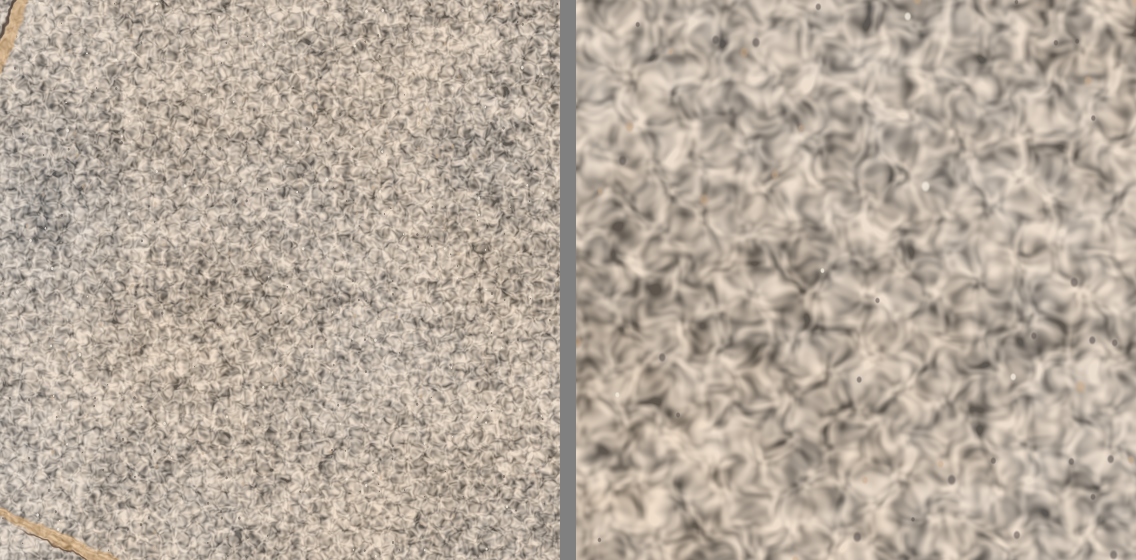
Left, the full canvas; right, a detail of the centre.
Give the GLSL for this texture, as a three.js fragment shader.

```glsl
// Weathered grey-beige granite slab with fine mineral grain and sandy seams in two corners.
varying vec2 vUv;

float hash(vec2 p) {
  vec3 q = fract(p.xyx * vec3(0.1031, 0.1030, 0.0973));
  q += dot(q, q.yzx + 33.33);
  return fract((q.x + q.y) * q.z);
}

vec2 gradientAt(vec2 cell) {
  float angle = 6.2832 * hash(cell);
  return vec2(cos(angle), sin(angle));
}

float gradientNoise(vec2 p) {
  vec2 i = floor(p), f = fract(p);
  vec2 u = f * f * f * (f * (f * 6.0 - 15.0) + 10.0);
  vec2 e = vec2(1.0, 0.0);
  float low = mix(dot(gradientAt(i), f), dot(gradientAt(i + e), f - e), u.x);
  float high = mix(dot(gradientAt(i + e.yx), f - e.yx),
                   dot(gradientAt(i + 1.0), f - 1.0), u.x);
  return mix(low, high, u.y);
}

// Sparse round flecks: one candidate per cell, kept with the given chance.
float flecks(vec2 p, float scale, float chance, float seed) {
  vec2 cell = floor(p * scale) + seed;
  vec2 centre = 0.3 + 0.4 * vec2(hash(cell + 3.7), hash(cell + 9.1));
  float radius = mix(0.12, 0.28, hash(cell + 5.3));
  float d = length((fract(p * scale) - centre) * vec2(1.0, 0.8));
  return step(hash(cell), chance) * (1.0 - smoothstep(radius * 0.4, radius, d));
}

float band(float d, float halfWidth, float soft) {
  return 1.0 - smoothstep(halfWidth - soft, halfWidth + soft, abs(d));
}

// Brightness of the interlocking grains, from broad clouds to fine crystals.
float grainTone(vec2 p) {
  vec2 warp = vec2(gradientNoise(p * 55.0 + 7.0), gradientNoise(p * 55.0 + 83.0));
  vec2 q = p + 0.007 * warp;
  float t = 0.10 * gradientNoise(p * 5.0 + 11.0);
  t += 0.13 * gradientNoise(p * 18.0 + 31.0);
  t += 0.22 * gradientNoise(q * 46.0 + 57.0);
  t += 0.30 * gradientNoise(q * 88.0 + 101.0);
  t += 0.25 * gradientNoise(q * 165.0 + 211.0);
  return 0.73 + t - 0.9 * t * t;
}

void main() {
  vec2 p = vUv;
  float tone = clamp(grainTone(p), 0.36, 0.93);

  // Stone colour: warm pinkish patches, cooler towards the left edge.
  vec3 color = tone * vec3(1.0, 0.936, 0.868);
  float warmth = 0.9 * gradientNoise(p * 4.0 + 19.0) + 0.7 * gradientNoise(p * 42.0 + 5.0);
  warmth += 0.25 - 0.9 * (1.0 - smoothstep(0.0, 0.3, p.x));
  color += warmth * vec3(0.016, 0.0, -0.018);

  // Rare minerals: rust stains, dark mica, bright quartz.
  color = mix(color, vec3(0.80, 0.66, 0.52), 0.5 * flecks(p, 70.0, 0.02, 40.0));
  color = mix(color, vec3(0.36, 0.33, 0.32), 0.6 * flecks(p, 85.0, 0.025, 170.0));
  color = mix(color, vec3(0.96, 0.93, 0.88), 0.8 * flecks(p, 80.0, 0.012, 310.0));

  // Sandy seams: signed distances to a steep upper line and a shallow lower one.
  float wobble = 0.008 * gradientNoise(p * 28.0) + 0.004 * gradientNoise(p * 90.0);
  float upper = dot(p - vec2(0.0, 0.86), vec2(0.93, -0.365)) + wobble;
  float lower = dot(p - vec2(0.0, 0.085), vec2(0.41, 0.91)) + wobble;
  float fibres = gradientNoise(vec2(lower * 230.0, p.x * 24.0));
  vec3 sand = vec3(0.80, 0.67, 0.52) + 0.35 * (tone - 0.72);

  color = mix(color, sand, 0.9 * band(upper + 0.013, 0.012, 0.003));
  color = mix(color, vec3(0.29, 0.23, 0.19), 0.8 * band(upper + 0.028, 0.003, 0.002));

  float lowerWidth = 0.007 + 0.004 * smoothstep(0.03, 0.10, p.x);
  color = mix(color, sand + 0.16 * fibres, 0.9 * band(lower, lowerWidth, 0.003));
  float crack = band(lower + 0.012, 0.0015, 0.0015) * smoothstep(0.02, 0.06, p.x);
  color = mix(color, vec3(0.38, 0.27, 0.18), 0.7 * crack);

  gl_FragColor = vec4(color, 1.0);
}
```
